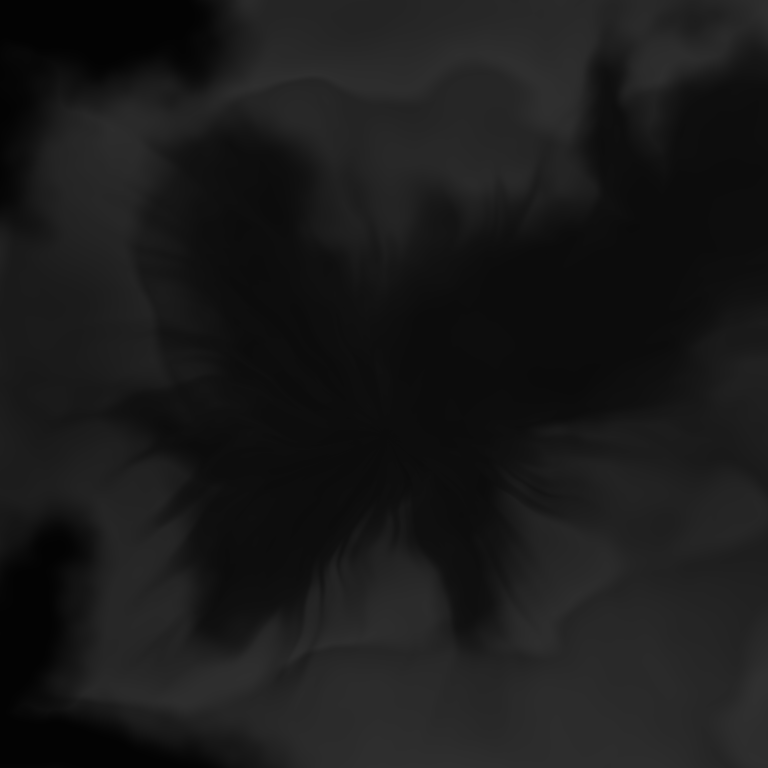
Reproduce this texture map procedurally as a Shadertoy shader.

```glsl
// Dark, smoky relief: soft grey cloud banks around a branching valley, with
// black hollows at the left. Tapered capsules, bent by fractal noise, lay out
// the valley; radial furrows and overlapping folds shade the banks.

float hash(vec2 p) {
    vec3 q = fract(p.xyx * 0.1031);
    q += dot(q, q.yzx + 33.33);
    return fract((q.x + q.y) * q.z);
}

float noise(vec2 p) {
    vec2 i = floor(p), f = p - i;
    f = f * f * f * (f * (f * 6.0 - 15.0) + 10.0);
    vec2 e = vec2(0.0, 1.0);
    return mix(mix(hash(i), hash(i + e.yx), f.x),
               mix(hash(i + e.xy), hash(i + e.yy), f.x), f.y);
}

float fbm(vec2 p, int octaves) {
    const mat2 turn = mat2(1.6, 1.2, -1.2, 1.6);
    float sum = 0.0, total = 0.0, weight = 1.0;
    for (int i = 0; i < octaves; i++) {
        sum += weight * noise(p);
        total += weight;
        weight *= 0.5;
        p = turn * p + 17.3;
    }
    return sum / total;
}

// Shift points by a noise field to make lobed, billowing outlines
vec2 billow(vec2 p, float scale, float amount) {
    vec2 q = p * scale;
    return p + amount * (vec2(fbm(q + 3.7, 4), fbm(q + 41.2, 4)) - 0.5);
}

// Signed distance to a segment whose radius tapers from ra to rb
float taper(vec2 p, vec2 a, vec2 b, float ra, float rb) {
    vec2 ab = b - a;
    float t = clamp(dot(p - a, ab) / dot(ab, ab), 0.0, 1.0);
    return length(p - a - ab * t) - mix(ra, rb, t);
}

float valleyDistance(vec2 p) {
    vec2 basin = vec2(0.72, 0.57), fork = vec2(0.42, 0.43);
    float d = taper(p, vec2(1.02, 0.76), basin, 0.09, 0.15);
    d = min(d, taper(p, basin, fork, 0.15, 0.07));
    d = min(d, taper(p, fork, vec2(0.34, 0.26), 0.08, 0.05));
    d = min(d, taper(p, fork, vec2(0.25, 0.45), 0.06, 0.03));
    d = min(d, taper(p, fork, vec2(0.29, 0.80), 0.08, 0.01));
    d = min(d, taper(p, vec2(0.59, 0.42), vec2(0.59, 0.22), 0.07, 0.01));
    return min(d, taper(p, vec2(0.86, 0.74), vec2(0.83, 0.94), 0.07, 0.0));
}

float hollowDistance(vec2 p) {
    float d = taper(p, vec2(-0.05, 1.0), vec2(0.20, 0.97), 0.16, 0.10);
    d = min(d, taper(p, vec2(0.03, 0.95), vec2(0.02, 0.76), 0.10, 0.08));
    d = min(d, taper(p, vec2(0.0, 0.28), vec2(-0.02, 0.10), 0.09, 0.13));
    return min(d, taper(p, vec2(0.0, 0.06), vec2(0.32, -0.05), 0.12, 0.07));
}

// Narrow ridges that run outward from a centre
float furrows(vec2 p, vec2 centre) {
    vec2 q = p - centre;
    float r = length(q);
    vec2 dir = q / max(r, 0.001);
    float n = fbm(dir * 5.0 + r * 3.0, 3);
    return 1.0 - smoothstep(0.0, 0.22, abs(n - 0.5));
}

// Sheets that brighten slowly, then fall off at a soft edge
float folds(vec2 p) {
    float x = fract(fbm(p * vec2(2.2, 2.8) + 8.1, 3) * 4.0);
    return x * (1.0 - smoothstep(0.78, 1.0, x));
}

void mainImage(out vec4 fragColor, in vec2 fragCoord) {
    const float VALLEY = 0.047, HOLLOW = 0.012;
    vec2 uv = fragCoord / iResolution.xy;
    vec2 p = billow(uv, 5.0, 0.20);
    vec2 gentle = billow(uv, 3.5, 0.12);

    float valley = valleyDistance(p);
    float hollow = hollowDistance(p);
    float grooves = furrows(gentle, vec2(0.5, 0.45));

    // Banks grow lighter toward the top and bottom
    float bank = 0.118 + 0.048 * smoothstep(0.08, 0.42, abs(uv.y - 0.5));
    bank += 0.045 * (folds(gentle) - 0.35);
    bank += 0.035 * (fbm(p * 6.0 + 5.0, 3) - 0.5);
    bank -= 0.026 * grooves * (1.0 - smoothstep(0.02, 0.20, valley));

    // Valley floor, with edges that vary from crisp to hazy
    float haze = mix(0.03, 0.13, noise(uv * 4.0 + 12.0));
    float rise = smoothstep(-0.035, haze, valley - 0.025 * grooves);
    float dimGround = VALLEY + 0.012 * (fbm(p * 8.0, 3) - 0.5);
    dimGround += 0.012 * grooves * smoothstep(-0.09, 0.0, valley);
    float tone = mix(dimGround, bank, rise);

    // Black hollows sink below everything else
    tone = mix(HOLLOW, tone, smoothstep(-0.07, 0.04, hollow));
    fragColor = vec4(vec3(clamp(tone, 0.0, 1.0)), 1.0);
}
```
